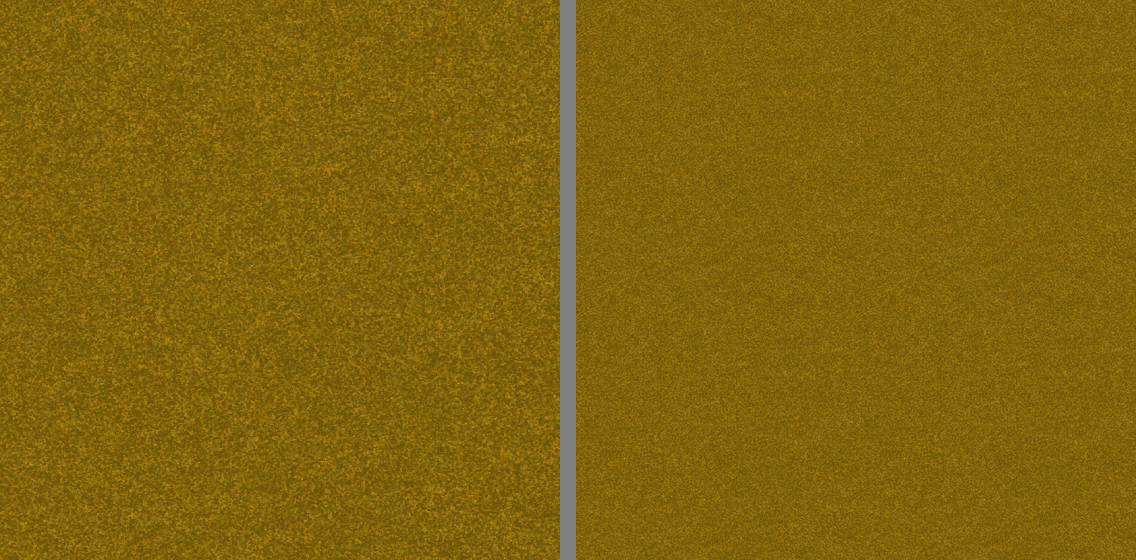
Left, the tile; right, the same tile 2 across and 2 down.
Write a WebGL 1 fragment shader that draws this texture.

```glsl
precision highp float;
// Fine ochre grain with faint, slightly flattened clumps, tiling on both axes.

uniform vec2 u_resolution;

const vec3 DARK_OCHRE = vec3(0.44, 0.34, 0.03);
const vec3 PALE_OCHRE = vec3(0.62, 0.48, 0.07);
const vec3 WARM_SHIFT = vec3(0.02, -0.016, -0.008);

// Three random values for a cell of a given layer
vec3 hash3(vec2 cell, float seed) {
    vec3 p = fract(vec3(cell.xyx + seed * 17.0) * vec3(0.1031, 0.1030, 0.0973));
    p += dot(p, p.yxz + 33.33);
    return fract((p.xxy + p.yzz) * p.zyx);
}

// Wrapping cellular noise: each cell's random tone, blended softly at its edges.
// cells: whole repeats per axis, sharpness: how crisp the edges are
float softCells(vec2 uv, vec2 cells, float sharpness, float seed) {
    vec2 p = uv * cells;
    vec2 base = floor(p);
    vec2 local = p - base;
    float toneSum = 0.0;
    float weightSum = 0.0;
    for (int y = -1; y <= 1; y++) {
        for (int x = -1; x <= 1; x++) {
            vec2 offset = vec2(float(x), float(y));
            vec3 random = hash3(mod(base + offset, cells), seed);
            vec2 toPoint = offset + random.xy - local;
            float weight = exp(-sharpness * dot(toPoint, toPoint));
            toneSum += weight * random.z;
            weightSum += weight;
        }
    }
    return toneSum / weightSum;
}

// Noise centred on zero with a spread of about one
float layer(vec2 uv, vec2 cells, float sharpness, float seed, float spread) {
    return (softCells(uv, cells, sharpness, seed) - 0.5) / spread;
}

// Skewed tone curve: many dark and middle tones, few bright flecks
vec3 ochre(float tone) {
    float z = clamp(tone, -1.8, 2.5);
    float lightness = 0.33 + 0.344 * z + 0.047 * z * z;
    return mix(DARK_OCHRE, PALE_OCHRE, lightness);
}

void main() {
    vec2 uv = gl_FragCoord.xy / u_resolution;

    // Grain sizes from flecks to broad drifts
    float grain = layer(uv, vec2(270.0, 310.0), 6.5, 1.0, 0.21);
    float grit = layer(uv, vec2(400.0, 440.0), 6.5, 2.0, 0.21);
    float clumps = layer(uv, vec2(58.0, 104.0), 5.0, 3.0, 0.19);
    float drift = layer(uv, vec2(11.0, 21.0), 5.0, 4.0, 0.19);
    float tone = 0.66 * grain + 0.46 * grit + 0.12 * clumps + 0.04 * drift;

    // Hue wanders between olive and orange
    float warmth = softCells(uv, vec2(120.0, 160.0), 6.0, 5.0) - 0.5;
    gl_FragColor = vec4(ochre(tone) + WARM_SHIFT * warmth, 1.0);
}
```
